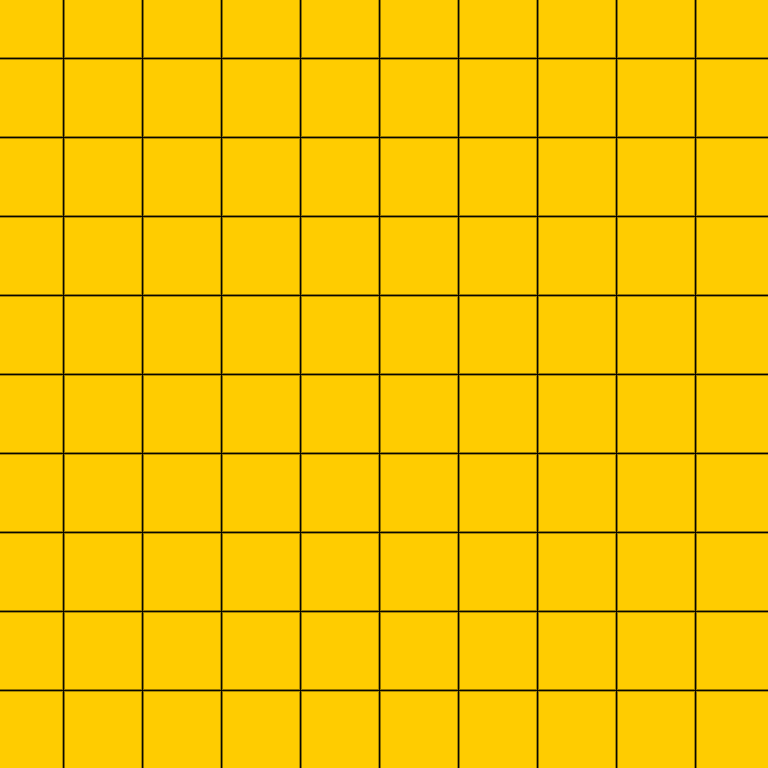
A three.js fragment shader for this pattern:

```glsl
// Thin black square grid on a flat yellow ground.
#define GROUND_COLOR vec3(1.0, 0.8, 0.0)
#define LINE_COLOR vec3(0.0)
#define CELL_SIZE 0.10286
#define LINE_WIDTH 0.0022
#define GRID_ORIGIN vec2(0.0828, 0.1010)
#define EDGE_SOFTNESS 1.0

varying vec2 vUv;

// Distance to the nearest vertical and horizontal grid line.
vec2 gridDistance(vec2 p) {
  vec2 cell = (p - GRID_ORIGIN) / CELL_SIZE;
  return abs(fract(cell + 0.5) - 0.5) * CELL_SIZE;
}

void main() {
  // Line coverage, smoothed over the screen footprint.
  vec2 edge = fwidth(vUv) * EDGE_SOFTNESS;
  vec2 halfWidth = vec2(0.5 * LINE_WIDTH);
  vec2 coverage = 1.0 - smoothstep(halfWidth - edge, halfWidth + edge, gridDistance(vUv));

  // Lines over the ground.
  float ink = max(coverage.x, coverage.y);
  gl_FragColor = vec4(mix(GROUND_COLOR, LINE_COLOR, ink), 1.0);
}
```
